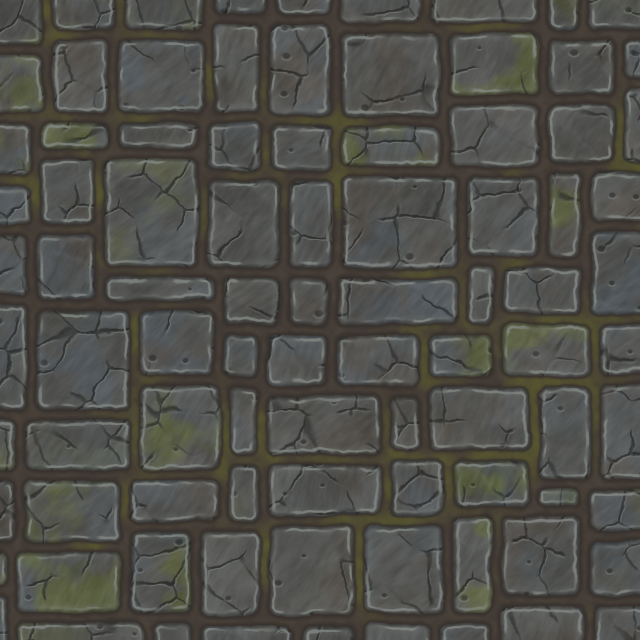
Write a WebGL 1 fragment shader that draws this texture.

```glsl
precision highp float;
// Weathered slate paving: irregular rectangular stones set in dark, mossy joints.
// A checkerboard of alternating upright and level cuts makes the interlocking layout;
// each stone then gets a worn rim, brushed facets, cracks, pits and moss.
uniform vec2 u_resolution;

const vec2 GRID = vec2(8.0, 9.0);
const float JOINT = 0.0085;
const vec3 JOINT_DARK = vec3(0.215, 0.190, 0.175);
const vec3 JOINT_EARTH = vec3(0.285, 0.255, 0.225);
const vec3 JOINT_MOSS = vec3(0.345, 0.345, 0.180);
const vec3 SLATE = vec3(0.335, 0.338, 0.328);
const vec3 SLATE_BLUE = vec3(0.310, 0.332, 0.350);
const vec3 SLATE_BROWN = vec3(0.325, 0.308, 0.288);
const vec3 STONE_MOSS = vec3(0.370, 0.395, 0.245);
const vec3 WORN_EDGE = vec3(0.510, 0.530, 0.515);

float hash(vec2 p) {
  return fract(sin(dot(p, vec2(127.1, 311.7))) * 43758.5453);
}

vec2 hash2(vec2 p) {
  return vec2(hash(p), hash(p + 37.3));
}

float noise(vec2 p) {
  vec2 i = floor(p), f = fract(p);
  f = f * f * (3.0 - 2.0 * f);
  return mix(mix(hash(i), hash(i + vec2(1.0, 0.0)), f.x),
             mix(hash(i + vec2(0.0, 1.0)), hash(i + 1.0), f.x), f.y);
}

float fbm(vec2 p) {
  float sum = 0.0, gain = 0.533;
  for (int k = 0; k < 4; k++) {
    sum += gain * noise(p);
    p = p * 2.03 + 17.1;
    gain *= 0.5;
  }
  return sum;
}

float cut(vec2 cell) {
  return mix(0.14, 0.86, hash(cell));
}

bool isUpright(vec2 cell) {
  return mod(cell.x + cell.y, 2.0) < 0.5;
}

// Lattice corner owned by the stone under p
vec2 stoneId(vec2 p) {
  vec2 cell = floor(p), f = p - cell;
  vec2 axis = isUpright(cell) ? vec2(1.0, 0.0) : vec2(0.0, 1.0);
  float side = step(cut(cell), dot(f, axis));
  vec2 neighbour = cell + axis * (2.0 * side - 1.0);
  return cell + axis * side + axis.yx * step(cut(neighbour), dot(f, axis.yx));
}

// Lower left corner in xy, upper right corner in zw
vec4 stoneBounds(vec2 id) {
  float a = cut(id - 1.0), b = cut(id);
  float c = cut(id - vec2(0.0, 1.0)), d = cut(id - vec2(1.0, 0.0));
  return isUpright(id) ? vec4(id - 1.0 + vec2(a, c), id + vec2(b, d))
                       : vec4(id - 1.0 + vec2(d, a), id + vec2(c, b));
}

float roundedBox(vec2 p, vec2 extent, float radius) {
  vec2 q = abs(p) - extent + radius;
  return length(max(q, 0.0)) + min(max(q.x, q.y), 0.0) - radius;
}

// Distance to the facet border in x, random facet tone in y
vec2 facets(vec2 p) {
  vec2 cell = floor(p);
  float nearest = 8.0, second = 8.0, tone = 0.0;
  for (int y = -1; y <= 1; y++) {
    for (int x = -1; x <= 1; x++) {
      vec2 site = cell + vec2(float(x), float(y));
      float dist = length(site + hash2(site) - p);
      if (dist < nearest) {
        second = nearest;
        nearest = dist;
        tone = hash(site + 5.7);
      } else {
        second = min(second, dist);
      }
    }
  }
  return vec2(second - nearest, tone);
}

// Dark bowl in x, lit lower lip in y
vec2 pits(vec2 p) {
  vec2 cell = floor(p);
  vec2 offset = fract(p) - mix(vec2(0.3), vec2(0.7), hash2(cell));
  float radius = mix(0.07, 0.15, hash(cell + 9.1));
  float dist = length(offset * vec2(0.9, 1.1));
  float present = step(0.72, hash(cell + 3.3));
  float lip = 1.0 - smoothstep(0.0, 0.05, abs(dist - radius));
  return present * vec2(1.0 - smoothstep(radius * 0.4, radius, dist),
                        lip * smoothstep(0.02, -0.08, offset.y));
}

vec3 jointColor(vec2 uv, float gap) {
  float grain = fbm(uv * 75.0);
  vec3 color = mix(JOINT_DARK, JOINT_EARTH, smoothstep(0.0, 0.009, gap) * (0.4 + 0.8 * grain));
  float moss = smoothstep(0.52, 0.76, fbm(uv * 9.0 + 4.0)) * smoothstep(0.0, 0.006, gap);
  return mix(color, JOINT_MOSS, moss * (0.4 + 0.6 * grain));
}

vec3 stoneColor(vec2 uv, vec2 id, float depth) {
  vec2 p = uv + 10.0 * hash2(id);
  float patches = fbm(p * 18.0);
  vec3 color = mix(SLATE, SLATE_BLUE, hash(id + 2.1) * smoothstep(0.35, 0.65, patches));
  color = mix(color, SLATE_BROWN, 0.8 * smoothstep(0.5, 0.75, fbm(p * 13.0 + 8.0)));
  float mossy = smoothstep(0.60, 0.85, hash(id + 6.4)) * smoothstep(0.42, 0.68, fbm(p * 15.0 + 3.0));
  color = mix(color, STONE_MOSS, 0.75 * mossy);

  // Slanted brush strokes
  float angle = 0.5 + 0.9 * hash(id + 1.7);
  vec2 along = vec2(cos(angle), sin(angle));
  vec2 stroke = vec2(dot(p, along), dot(p, vec2(-along.y, along.x)));
  color += 0.085 * (fbm(stroke * vec2(45.0, 150.0)) - 0.5) + 0.09 * (patches - 0.5);

  // Facets and cracks, each crack lit along one lip
  vec2 bent = p + 0.013 * (vec2(fbm(p * 45.0), fbm(p * 45.0 + 31.0)) - 0.5);
  vec2 facet = facets(bent * 14.0);
  float lip = facets((bent + vec2(-0.0015, 0.0026)) * 14.0).x;
  float broken = smoothstep(0.38, 0.58, noise(p * 24.0 + 7.0));
  color += 0.045 * (facet.y - 0.5) * smoothstep(0.0, 0.16, facet.x);
  color = mix(color, WORN_EDGE, 0.5 * broken * (1.0 - smoothstep(0.0, 0.07, lip)));
  color *= 1.0 - 0.42 * broken * (1.0 - smoothstep(0.015, 0.085, facet.x));

  vec2 pit = pits(p * 19.0);
  color = mix(color * (1.0 - 0.3 * pit.x), WORN_EDGE, 0.4 * pit.y);

  // Dark bevel and chipped bright rim
  color *= mix(0.76, 1.0, smoothstep(0.001, 0.007, depth));
  float rimDepth = 0.0055 + 0.006 * (fbm(p * 55.0) - 0.4);
  float rim = 1.0 - smoothstep(0.0006, 0.0034, abs(depth - rimDepth));
  float glow = 1.0 - smoothstep(0.0, 0.010, abs(depth - 0.007));
  float chipped = smoothstep(0.22, 0.68, noise(p * 48.0 + 2.0));
  return mix(color, WORN_EDGE, 0.72 * rim * chipped + 0.13 * glow);
}

void main() {
  vec2 uv = gl_FragCoord.xy / min(u_resolution.x, u_resolution.y);
  vec2 warp = vec2(noise(uv * 26.0), noise(uv * 26.0 + 50.0)) - 0.5;
  vec2 chips = vec2(noise(uv * 110.0), noise(uv * 110.0 + 70.0)) - 0.5;
  vec2 p = uv + 0.006 * warp + 0.002 * chips;

  vec2 id = stoneId(p * GRID);
  vec4 bounds = stoneBounds(id);
  vec2 centre = 0.5 * (bounds.xy + bounds.zw) / GRID;
  vec2 extent = 0.5 * (bounds.zw - bounds.xy) / GRID - JOINT;
  float radius = min(0.012, 0.7 * min(extent.x, extent.y));
  float dist = roundedBox(p - centre, extent, radius);

  float face = 1.0 - smoothstep(-0.002, 0.002, dist);
  vec3 color = mix(jointColor(uv, dist), stoneColor(uv, id, -dist), face);
  gl_FragColor = vec4(color, 1.0);
}
```
